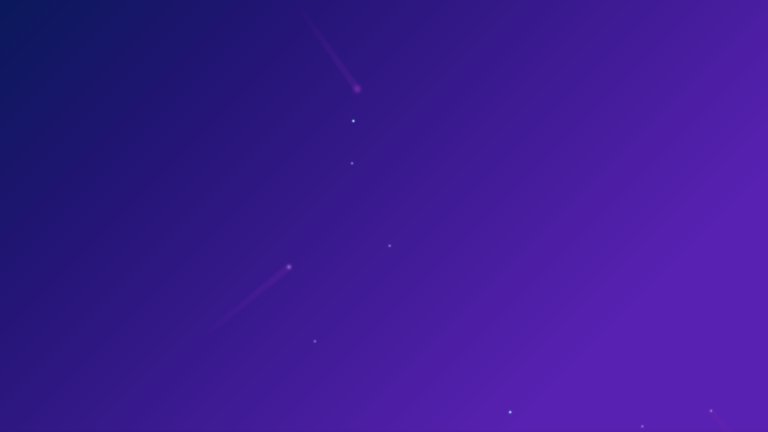
Reproduce this background procedurally as a Shadertoy shader.

```glsl
// Lengths are in canvas heights
const vec3 NAVY   = vec3(0.042, 0.095, 0.354);
const vec3 INDIGO = vec3(0.140, 0.081, 0.462);
const vec3 VIOLET = vec3(0.346, 0.129, 0.696);
const float INDIGO_AT = 0.70;
const float VIOLET_AT = 2.19;

const vec3 TAIL_COLOR = vec3(0.47, 0.14, 0.67);
const vec3 PINK  = vec3(0.57, 0.21, 0.73);
const vec3 LILAC = vec3(0.66, 0.56, 0.91);
const vec3 CYAN  = vec3(0.62, 0.84, 1.00);
const float TAIL_WIDTH = 0.0092;
const float TAIL_OPACITY = 0.25;
const float TAIL_FADE = 0.85;
const float STAR_RADIUS = 0.0030;
const float BOTTOM_SHADE = 0.05;
const float BOTTOM_HEIGHT = 0.008;

// Meteors: head position, then tail end
const int METEOR_COUNT = 3;
const vec4 METEORS[METEOR_COUNT] = vec4[METEOR_COUNT](
    vec4(0.827, 0.794, 0.692, 0.984),
    vec4(0.669, 0.382, 0.470, 0.221),
    vec4(1.646, 0.049, 1.770, -0.110));

// Meteor heads: radius, opacity, blend from pink to lilac
const vec3 HEADS[METEOR_COUNT] = vec3[METEOR_COUNT](
    vec3(0.0082, 0.50, 0.0),
    vec3(0.0049, 0.62, 0.9),
    vec3(0.0030, 0.70, 1.0));

// Stars: position, blend from lilac to cyan
const int STAR_COUNT = 6;
const vec3 STARS[STAR_COUNT] = vec3[STAR_COUNT](
    vec3(0.818, 0.720, 1.0),
    vec3(0.815, 0.622, 0.2),
    vec3(0.902, 0.431, 0.2),
    vec3(0.729, 0.210, 0.1),
    vec3(1.181, 0.046, 1.0),
    vec3(1.487, 0.013, 0.1));

float glow(vec2 offset, float radius) {
    return exp(-dot(offset, offset) / (radius * radius));
}

// Diagonal blend from the top left corner
vec3 skyColor(vec2 p) {
    float s = p.x + 1.0 - p.y;
    vec3 dark = mix(NAVY, INDIGO, clamp(s / INDIGO_AT, 0.0, 1.0));
    float t = clamp((s - INDIGO_AT) / (VIOLET_AT - INDIGO_AT), 0.0, 1.0);
    return mix(dark, VIOLET, t);
}

// Soft streak that fades and narrows away from the head
float tailMask(vec2 p, vec2 head, vec2 end) {
    vec2 axis = end - head;
    vec2 offset = p - head;
    float along = dot(offset, axis) / dot(axis, axis);
    float t = clamp(along, 0.0, 1.0);
    float width = TAIL_WIDTH * mix(1.0, 0.75, t);
    float across = length(offset - axis * t);
    float body = 1.0 - smoothstep(0.3 * width, 1.3 * width, across);
    return body * pow(1.0 - t, TAIL_FADE);
}

void mainImage(out vec4 fragColor, in vec2 fragCoord) {
    vec2 p = fragCoord / iResolution.y;
    vec3 color = skyColor(p);

    // Faint shade along the lower edge
    color *= 1.0 - BOTTOM_SHADE * (1.0 - smoothstep(0.0, BOTTOM_HEIGHT, p.y));

    for (int i = 0; i < METEOR_COUNT; i++) {
        vec4 path = METEORS[i];
        vec3 head = HEADS[i];
        color = mix(color, TAIL_COLOR, TAIL_OPACITY * tailMask(p, path.xy, path.zw));
        vec3 headColor = mix(PINK, LILAC, head.z);
        color = mix(color, headColor, head.y * glow(p - path.xy, head.x));
    }

    for (int i = 0; i < STAR_COUNT; i++) {
        vec3 star = STARS[i];
        float opacity = mix(0.58, 1.0, star.z) * glow(p - star.xy, STAR_RADIUS);
        color = mix(color, mix(LILAC, CYAN, star.z), opacity);
    }

    fragColor = vec4(color, 1.0);
}
```
